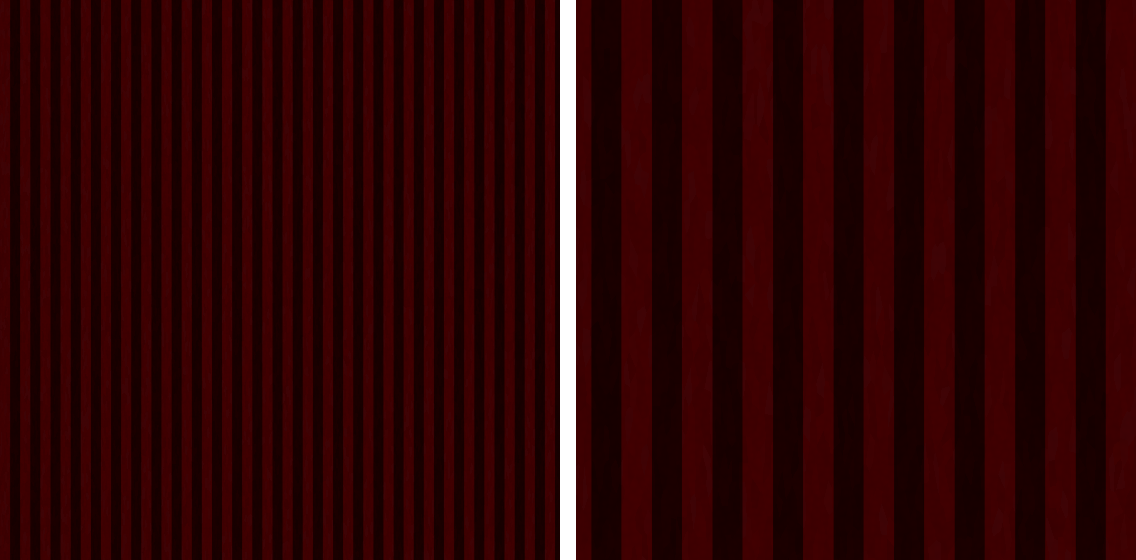
Left: the whole. Right: its middle third, enlarged.
Write a WebGL 2 fragment shader that draws this pattern.

```glsl
#version 300 es
precision highp float;
// Dark vertical stripes in two deep reds, with a faint woven fibre grain.

uniform vec2 u_resolution;
out vec4 fragColor;

const float STRIPE_PAIRS = 27.75;          // red + dark pairs across the canvas
const float RED_SHARE = 0.505;             // part of each pair that is red
const vec3 RED = vec3(0.243, 0.0, 0.002);
const vec3 DARK = vec3(0.096, 0.0, 0.001);
const vec2 FIBRE_CELLS = vec2(260.0, 64.0);  // long thin threads
const vec2 SPECK_CELLS = vec2(230.0, 230.0); // fine weave
const float FIBRE_DEPTH = 0.028;
const float SPECK_DEPTH = 0.016;
const float STRIPE_DRIFT = 0.006;          // tone change between stripes
const vec3 WORN_TINT = vec3(-0.012, 0.010, 0.016);

vec2 hash2(vec2 cell) {
    vec3 q = fract(cell.xyx * vec3(0.1031, 0.1030, 0.0973));
    q += dot(q, q.yzx + 33.33);
    return fract((q.xx + q.yz) * q.zy);
}

// Cellular noise: x = distance to the nearest point, y = tone of its cell.
vec2 cellular(vec2 p) {
    vec2 base = floor(p);
    vec2 nearest = vec2(8.0, 0.0);
    for (int j = -1; j <= 1; j++) {
        for (int i = -1; i <= 1; i++) {
            vec2 cell = base + vec2(i, j);
            vec2 point = hash2(cell);
            float d = length(cell + point - p);
            if (d < nearest.x) nearest = vec2(d, hash2(cell + 71.0).x);
        }
    }
    return nearest;
}

// Coverage of the red stripe, with edges softened over one pixel.
float redStripe(float x, float pixel) {
    float phase = fract(x * STRIPE_PAIRS - 0.5 * RED_SHARE + 0.5) - 0.5;
    float edge = (abs(phase) - 0.5 * RED_SHARE) / STRIPE_PAIRS;
    return 1.0 - smoothstep(-0.6 * pixel, 0.6 * pixel, edge);
}

void main() {
    vec2 uv = gl_FragCoord.xy / u_resolution;
    float red = redStripe(uv.x, 1.0 / u_resolution.x);
    vec3 color = mix(DARK, RED, red);

    // Fibre and weave grain
    vec2 fibre = cellular(uv * FIBRE_CELLS);
    vec2 speck = cellular(uv * SPECK_CELLS + 19.0);
    float grain = FIBRE_DEPTH * (fibre.y - 0.5) + SPECK_DEPTH * (0.45 - speck.x);

    // Slow tone drift from one stripe to the next
    float stripe = floor(uv.x * STRIPE_PAIRS);
    float drift = STRIPE_DRIFT * (hash2(vec2(stripe, 5.0)).x - 0.5);
    color.r += (grain + drift) * mix(0.75, 1.0, red);

    // Sparse worn threads on the red stripes
    float worn = red * smoothstep(0.78, 0.92, fibre.y);
    color += WORN_TINT * worn;

    fragColor = vec4(clamp(color, 0.0, 1.0), 1.0);
}
```
